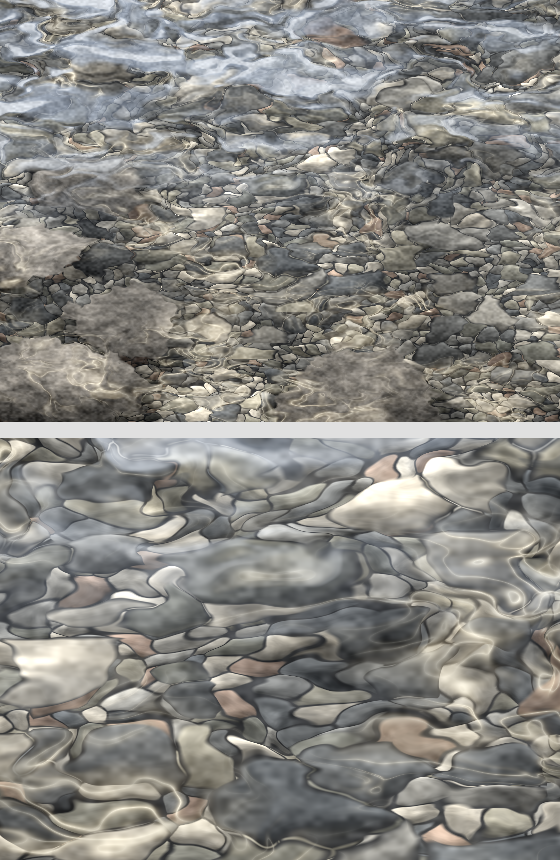
Top: the whole. Bottom: its middle third, enlarged.
Write a WebGL 1 fragment shader that draws this texture.

```glsl
precision highp float;
// Clear shallow water over a pebble bed: layered Voronoi stones and boulders
// are refracted by noise swells, lit by ridged caustics, and veiled
// by bluish sky reflections that gather on the ripples higher up.

uniform vec2 u_resolution;

// Colours
const vec3 GAP = vec3(0.21, 0.21, 0.21);
const vec3 SLATE = vec3(0.32, 0.33, 0.335);
const vec3 SAND = vec3(0.69, 0.66, 0.60);
const vec3 RUST = vec3(0.53, 0.44, 0.38);
const vec3 OLIVE = vec3(0.45, 0.44, 0.38);
const vec3 BOULDER = vec3(0.52, 0.50, 0.47);
const vec3 SUNLIGHT = vec3(0.93, 0.90, 0.82);
const vec3 SKY = vec3(0.59, 0.63, 0.69);
const vec3 GLINT = vec3(0.85, 0.86, 0.87);

// Sizes and strengths
const vec2 SMALL_STONES = vec2(34.0, 60.0);
const vec2 MEDIUM_STONES = vec2(18.0, 33.0);
const vec2 LARGE_STONES = vec2(9.0, 17.0);
const vec2 SWELL_SHIFT = vec2(0.22, 0.09);
const vec2 RIPPLE_SHIFT = vec2(0.050, 0.022);
const vec2 WOBBLE_SHIFT = vec2(0.016, 0.009);
const float CAUSTIC_GAIN = 0.95;
const float SKY_GAIN = 0.78;
const float CONTRAST = 1.20;
const float GRAIN = 0.13;

float hash(vec2 p) {
  return fract(sin(dot(p, vec2(127.1, 311.7))) * 43758.5453);
}

float noise(vec2 p) {
  vec2 i = floor(p), f = fract(p);
  f = f * f * (3.0 - 2.0 * f);
  return mix(mix(hash(i), hash(i + vec2(1.0, 0.0)), f.x),
             mix(hash(i + vec2(0.0, 1.0)), hash(i + 1.0), f.x), f.y);
}

float fbm(vec2 p) {
  float sum = 0.0, amp = 0.53;
  for (int i = 0; i < 4; i++) {
    sum += amp * noise(p);
    p = mat2(1.6, 1.2, -1.2, 1.6) * p + 7.3;
    amp *= 0.5;
  }
  return sum;
}

vec2 noisePair(vec2 p) {
  return vec2(noise(p), noise(p + 31.7)) - 0.5;
}

vec3 stoneColour(vec2 id) {
  vec3 c = mix(SLATE, SAND, pow(hash(id + 3.1), 1.2));
  c = mix(c, OLIVE, 0.5 * step(0.7, hash(id + 5.7)));
  return mix(c, RUST, 0.7 * step(0.91, hash(id + 9.2)));
}

// One layer of rounded Voronoi stones drawn over what lies beneath
vec3 stoneLayer(vec3 under, vec2 p, vec2 scale, float cover, float seed) {
  vec2 g = p * scale, cell = floor(g), nearId = cell, local = vec2(0.0);
  float f1 = 9.0, f2 = 9.0;
  for (int y = -1; y <= 1; y++) {
    for (int x = -1; x <= 1; x++) {
      vec2 id = cell + vec2(float(x), float(y));
      vec2 jitter = vec2(hash(id + seed), hash(id + seed + 17.3));
      vec2 d = g - id - 0.08 - 0.84 * jitter;
      d.y += 1.1 * d.x * (jitter.x - 0.5);
      float dist = length(d) * (0.75 + 0.5 * jitter.y);
      if (dist < f1) {
        f2 = f1; f1 = dist; nearId = id; local = d;
      } else {
        f2 = min(f2, dist);
      }
    }
  }
  float edge = f2 - f1;
  float mottle = fbm(g * vec2(1.6, 2.4) + hash(nearId) * 40.0) - 0.5;
  float shade = 0.98 + 0.55 * local.y - 0.15 * local.x + 0.75 * mottle;
  vec3 stone = mix(GAP, stoneColour(nearId + seed) * shade, smoothstep(0.0, 0.16, edge + 0.15 * mottle));
  float present = step(hash(nearId + seed + 4.4), cover);
  return mix(under, stone, present * smoothstep(0.0, 0.05, edge) * smoothstep(0.74, 0.64, f1));
}

// A diagonal trail of boulders, largest in the foreground
vec3 addBoulders(vec3 col, vec2 p) {
  float rough = fbm(p * 9.0) - 0.5, fine = fbm(p * vec2(38.0, 64.0)) - 0.5;
  for (int k = -1; k <= 3; k++) {
    float i = float(k);
    vec2 centre = vec2(mod(0.10 + 0.05 * i + 0.16 * i * i, 1.55), abs(0.40 - 0.165 * i));
    vec2 q = (p - centre) / (vec2(0.145, 0.078) * (1.0 + 0.12 * i));
    float d = length(q) + 1.1 * rough + 0.25 * fine;
    col *= 1.0 - 0.4 * smoothstep(1.25, 0.95, d + 0.25 * q.y);
    vec3 stone = BOULDER * (0.94 + 0.24 * q.y + 0.9 * rough + 0.75 * fine);
    col = mix(col, stone, smoothstep(1.0, 0.93, d));
  }
  return col;
}

// Bright folded light: broad soft patches with slightly warm, sharper lines
vec3 caustics(vec2 p, vec2 bend) {
  float wide = noise(p * vec2(13.0, 24.0) + bend * 2.2);
  float thin = noise(p * vec2(27.0, 50.0) + bend * 3.5 + 13.0);
  float ridge = 1.0 - abs(2.0 * mix(wide, thin, 0.35) - 1.0);
  float ring = 1.0 - abs(2.0 * thin - 1.0);
  float patches = smoothstep(0.34, 0.66, fbm(p * vec2(6.0, 11.0) + 23.0));
  return patches * (0.68 * pow(vec3(ridge), vec3(8.0, 8.6, 9.8))
                  + 0.55 * pow(vec3(ring), vec3(5.0, 5.4, 6.2)) * smoothstep(0.3, 0.7, wide));
}

void main() {
  vec2 p = gl_FragCoord.xy / u_resolution.y;
  float agitation = 0.22 + 0.78 * smoothstep(0.10, 0.80, p.y);

  // Refraction
  vec2 swell = vec2(fbm(p * vec2(5.0, 11.0)), fbm(p * vec2(5.0, 11.0) + 19.0)) - 0.5;
  vec2 ripple = noisePair(p * vec2(16.0, 36.0) + swell * 4.0);
  vec2 wobble = noisePair(p * vec2(40.0, 75.0) + ripple * 2.0);
  vec2 bed = p + agitation * (swell * SWELL_SHIFT + ripple * RIPPLE_SHIFT) + wobble * WOBBLE_SHIFT;

  // Stones, under slow changes of light
  float far = smoothstep(0.0, 0.55, p.y);
  vec3 col = stoneLayer(GAP, bed, SMALL_STONES, 1.0, 1.0);
  col = stoneLayer(col, bed, MEDIUM_STONES, 0.50, 11.0);
  col = stoneLayer(col, bed, LARGE_STONES, 0.08 + 0.32 * far, 23.0);
  col = addBoulders(col, bed);
  col *= 0.62 + 0.78 * fbm(p * vec2(4.0, 8.0) + 41.0);

  // Sunlight and refracted contour lines
  col = mix(col, SUNLIGHT, clamp(CAUSTIC_GAIN * caustics(bed, ripple + swell), 0.0, 1.0));
  float contour = sin(30.0 * (swell.x + 0.4 * ripple.y) + 95.0 * p.y);
  col *= 1.0 + 0.17 * agitation * contour;

  // Sky reflected on the ripple crests
  float slope = p.y + 0.07 * p.x;
  float crest = 0.5 + 0.5 * sin(slope * 50.0 + 10.0 * swell.y + 4.0 * noise(p * 3.0));
  float streak = noise(p * vec2(17.0, 62.0) + swell * 8.0 + ripple * 2.0);
  float sheen = 0.50 * fbm(p * vec2(4.0, 12.0) + swell * 2.0 + 5.0) + 0.24 * crest + 0.30 * streak;
  float reach = smoothstep(0.40, 0.80, p.y) * mix(1.0, 0.7, smoothstep(0.3, 1.3, p.x));
  float veil = reach * smoothstep(0.41, 0.68, sheen);
  col = mix(col, SKY * (0.76 + 0.44 * streak + 0.25 * wobble.y), SKY_GAIN * veil);
  col = mix(col, GLINT, 0.75 * veil * smoothstep(0.66, 0.86, streak));
  col = mix(col, SLATE, 0.65 * reach * smoothstep(0.22, 0.08, streak));

  // Thin haze, contrast and fine grain
  col = mix(col, SKY, 0.05 + 0.06 * far);
  col = (col - 0.5) * CONTRAST + 0.515;
  col += GRAIN * (noise(p * vec2(150.0, 210.0)) - 0.5);
  gl_FragColor = vec4(clamp(col, 0.0, 1.0), 1.0);
}
```
